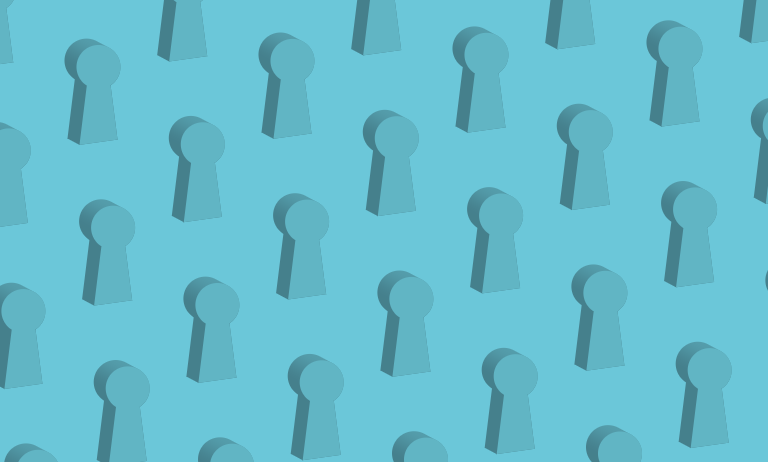
Write a Shadertoy shader that draws this pattern.

```glsl
// Staggered lattice of extruded keyholes on a flat blue ground.

// Lengths are in head radii, with y pointing down from the top edge.
const float CANVAS_WIDTH = 34.91;
const vec2 FIRST_HEAD = vec2(4.477, 3.045);
const vec2 STEP_RIGHT = vec2(4.741, 3.514);
const vec2 STEP_LEFT = vec2(-4.077, 3.791);

const vec2 DEPTH = vec2(-0.545, -0.29);  // front face to back face
const float LEG_TOP = 0.45;
const float LEG_BOTTOM = 3.42;
const float LEG_FLARE = 0.1256;
const float LEG_SKEW = 0.14;

const vec3 GROUND = vec3(0.42, 0.78, 0.85);
const vec3 FACE = vec3(0.38, 0.71, 0.77);
const vec3 SHADE = vec3(0.27, 0.50, 0.55);

float coverage(float dist, float pixel) {
    return clamp(0.5 - dist / pixel, 0.0, 1.0);
}

float capsule(vec2 p, vec2 end, float radius) {
    float along = clamp(dot(p, end) / dot(end, end), 0.0, 1.0);
    return length(p - along * end) - radius;
}

float parallelogram(vec2 p, vec2 corner, vec2 sideA, vec2 sideB) {
    mat2 sides = mat2(sideA, sideB);
    vec2 local = abs(inverse(sides) * (p - corner) - 0.5) - 0.5;
    vec2 heights = abs(determinant(sides)) / vec2(length(sideB), length(sideA));
    vec2 d = local * heights;
    return max(d.x, d.y);
}

float legHalfWidth(float y) {
    return 0.435 + LEG_FLARE * y;
}

// Trapezoid whose horizontal edges rise to the right.
float leg(vec2 p) {
    float y = p.y + LEG_SKEW * p.x;
    float flank = (abs(p.x) - legHalfWidth(y)) / length(vec2(1.0, LEG_FLARE));
    return max(flank, max(y - LEG_BOTTOM, LEG_TOP - y));
}

vec2 leftCorner(float y) {
    float w = legHalfWidth(y);
    return vec2(-w, y + LEG_SKEW * w);
}

vec3 drawKeyhole(vec3 colour, vec2 p, float pixel) {
    // Leg and its flat side wall
    vec2 top = leftCorner(LEG_TOP);
    vec2 bottom = leftCorner(LEG_BOTTOM);
    float legCover = coverage(leg(p), pixel);
    float wallCover = coverage(parallelogram(p, top, bottom - top, DEPTH), pixel);
    colour = mix(colour, SHADE, min(legCover + wallCover, 1.0));

    // Rounded rim, lighter towards the upper right
    vec2 across = normalize(vec2(-DEPTH.y, DEPTH.x));
    float light = 0.55 * smoothstep(-0.6, 1.0, dot(p, across));
    vec3 rim = mix(SHADE, FACE, light);
    colour = mix(colour, rim, coverage(capsule(p, DEPTH, 1.0), pixel));

    // Front face
    float face = min(length(p) - 1.0, leg(p));
    return mix(colour, FACE, coverage(face, pixel));
}

void mainImage(out vec4 fragColor, in vec2 fragCoord) {
    float pixel = CANVAS_WIDTH / iResolution.x;
    vec2 p = vec2(fragCoord.x, iResolution.y - fragCoord.y) * pixel - FIRST_HEAD;

    // Visit the lattice points around this position
    mat2 lattice = mat2(STEP_RIGHT, STEP_LEFT);
    vec2 nearest = round(inverse(lattice) * (p - vec2(0.0, 1.2)));
    vec3 colour = GROUND;
    for (int j = -1; j <= 1; j++) {
        for (int i = -1; i <= 1; i++) {
            vec2 head = lattice * (nearest + vec2(i, j));
            colour = drawKeyhole(colour, p - head, pixel);
        }
    }
    fragColor = vec4(colour, 1.0);
}
```
